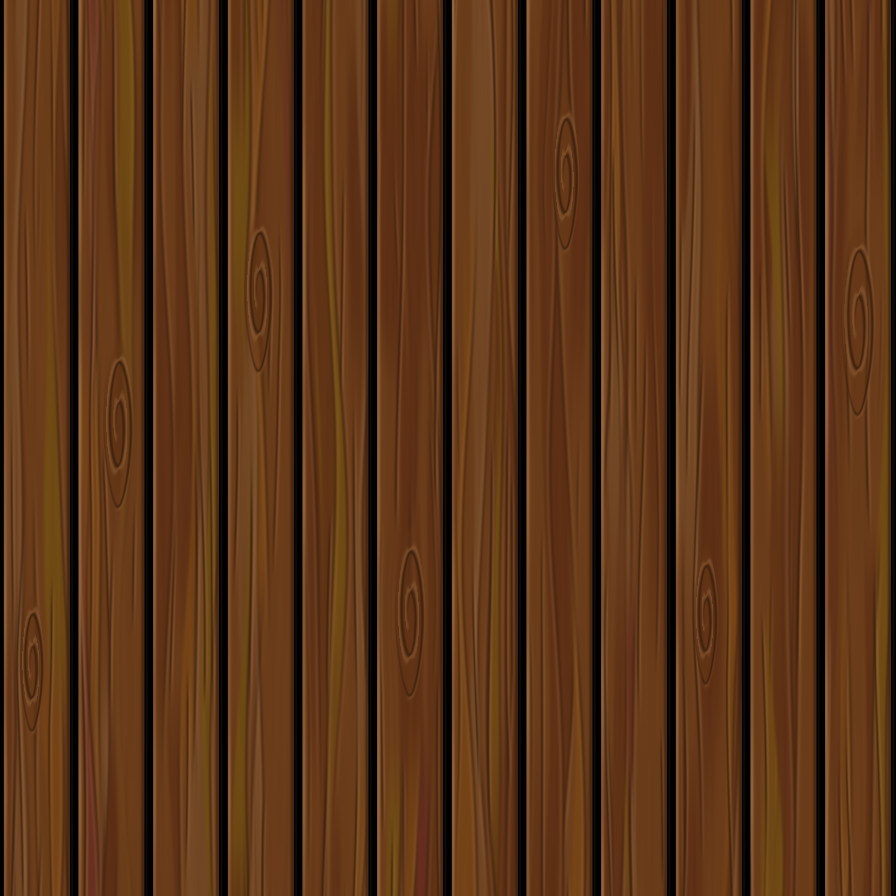
A WebGL 1 fragment shader for this texture:

```glsl
precision highp float;
// Twelve upright painted wood planks parted by black gaps.
// Each plank layers soft colour streams, creased grain lines and, on some,
// a tall spiral knot that pushes the grain aside.
uniform vec2 u_resolution;

#define PLANKS 12.0
#define PLANK_HALF 0.442     // half width of a plank, in plank pitches
#define PLANK_MID 0.492      // centre of a plank within its pitch
#define LINE 0.021           // grain line thickness, in plank pitches
#define STREAMS 6
#define GRAINS 6
#define KNOT_SIZE vec2(0.19, 0.092)
#define KNOT_TURNS 2.0
#define TAU 6.28319

const vec3 BROWN  = vec3(0.415, 0.235, 0.100);
const vec3 DARK   = vec3(0.365, 0.185, 0.080);
const vec3 LIGHT  = vec3(0.450, 0.285, 0.150);
const vec3 OLIVE  = vec3(0.440, 0.300, 0.070);
const vec3 RED    = vec3(0.400, 0.175, 0.125);
const vec3 AMBER  = vec3(0.460, 0.265, 0.080);
const vec3 GROOVE = vec3(0.235, 0.125, 0.050);
const vec3 RIM    = vec3(0.600, 0.420, 0.260);
const vec3 GAP    = vec3(0.008, 0.005, 0.005);

float hash(vec2 p) {
  vec3 q = fract(p.xyx * 0.1031);
  q += dot(q, q.yzx + 33.33);
  return fract((q.x + q.y) * q.z);
}

float noise(vec2 p) {
  vec2 i = floor(p), f = fract(p);
  f = f * f * (3.0 - 2.0 * f);
  return mix(mix(hash(i), hash(i + vec2(1, 0)), f.x),
             mix(hash(i + vec2(0, 1)), hash(i + vec2(1, 1)), f.x), f.y);
}

float bell(float x) { return exp(-x * x); }

// Dark groove with a pale rim beside it
vec3 crease(vec3 col, float d, float strength) {
  col = mix(col, GROOVE, strength * bell(d / LINE));
  return mix(col, RIM, 0.45 * strength * bell((d - 1.9 * LINE) / LINE));
}

// Slow sideways drift of a grain line
float meander(float y, float seed) {
  return 0.055 * sin(TAU * (y + seed)) + 0.022 * sin(TAU * (2.0 * y + seed * 7.0));
}

vec3 streamTint(float n) {
  if (n < 1.0) return LIGHT;
  if (n < 2.0) return DARK;
  if (n < 3.0) return AMBER;
  if (n < 4.0) return RED;
  if (n < 5.0) return OLIVE;
  return DARK;
}

vec3 wood(vec2 p, float id) {
  // Knot place; odd planks and the first one carry a knot
  float knotted = max(mod(id, 2.0), 1.0 - step(0.5, id));
  vec2 centre = vec2(0.42 + 0.18 * hash(vec2(id, 71.0)),
                     0.5 + 0.28 * cos(1.3 * (id - 7.0)) + 0.06 * hash(vec2(id, 83.0)));
  vec2 size = KNOT_SIZE * (0.8 + 0.35 * hash(vec2(id, 97.0)));
  vec2 q = (p - centre) / size;
  q.x *= 1.0 + 0.3 * min(q.y * q.y, 1.0);
  float r = length(q) + 0.001;

  // Grain coordinate bent around the knot
  float bend = r * r / (r * r + 0.5);
  float u = mix(p.x, centre.x + (p.x - centre.x) * bend, knotted);

  // Broad tone and soft colour streams
  vec3 col = mix(DARK, BROWN, smoothstep(0.2, 0.55, noise(vec2(u * 4.0 + id * 9.0, p.y * 2.5))));
  for (int i = 0; i < STREAMS; i++) {
    float n = float(i);
    float seed = hash(vec2(id * 3.0 + 5.0, n + 11.0));
    float place = 0.1 + 0.8 * hash(vec2(id + 31.0, n * 5.0 + 2.0));
    float width = 0.05 + 0.10 * hash(vec2(id + 7.0, n + 43.0));
    width *= 0.75 + 0.45 * sin(TAU * (p.y + seed * 3.0));
    float d = u - place - meander(p.y, seed);
    float shown = smoothstep(0.25, 0.6, noise(vec2(p.y * 2.5 + seed * 20.0, id + n * 13.0)));
    if (n > 2.5 && n < 4.5) shown *= step(0.45, seed);
    col = mix(col, streamTint(n), 0.85 * shown * smoothstep(0.03, -0.03, abs(d) - width));
    col = crease(col, (d - width) * (seed > 0.5 ? 1.0 : -1.0), 0.5 * shown);
  }

  // Thin grain lines that come and go along the plank
  for (int i = 0; i < GRAINS; i++) {
    float n = float(i);
    float seed = hash(vec2(id + 17.0, n * 3.0 + 61.0));
    float d = u - (n + seed) / float(GRAINS) - 0.7 * meander(p.y, seed * 5.0);
    float shown = smoothstep(0.5, 0.8, noise(vec2(p.y * 5.0 + seed * 30.0, id * 2.0 + n)));
    col = crease(col, d * 1.3, 0.75 * shown);
  }
  col *= 0.97 + 0.06 * noise(vec2(u * 26.0 + id * 40.0, p.y * 9.0));

  // Spiral knot, its line kept even in thickness round the tall oval
  float turn = r * KNOT_TURNS - atan(q.x, q.y) / TAU;
  float stretch = r / length(q / (size * vec2(1.0, PLANKS)) + 0.0001);
  float arm = (fract(turn) - 0.5) / KNOT_TURNS * stretch;
  float inside = knotted * smoothstep(1.15, 0.95, r);
  col = mix(col, mix(DARK, AMBER, 0.3), 0.5 * inside);
  return crease(col, arm, 0.9 * inside * smoothstep(0.1, 0.3, r));
}

void main() {
  vec2 uv = gl_FragCoord.xy / u_resolution;
  float x = uv.x * PLANKS, id = floor(x), f = fract(x);
  float pixel = PLANKS / u_resolution.x;
  float side = f - PLANK_MID;
  float edge = PLANK_HALF - abs(side);

  // Lit left edge and shaded right edge
  vec3 col = wood(vec2(f, uv.y), id);
  float wear = 0.45 + 0.5 * noise(vec2(uv.y * 9.0, id + 50.0));
  float rim = bell((edge - 0.02) / 0.025);
  col = side < 0.0 ? mix(col, RIM, wear * rim) : mix(col, GROOVE, 0.75 * rim);

  // Black gap with a faint inner ridge
  vec3 gap = GAP + vec3(0.06, 0.045, 0.04) * bell((f - 0.965) / 0.012);
  gl_FragColor = vec4(mix(gap, col, smoothstep(-0.5, 0.5, edge / pixel)), 1.0);
}
```
